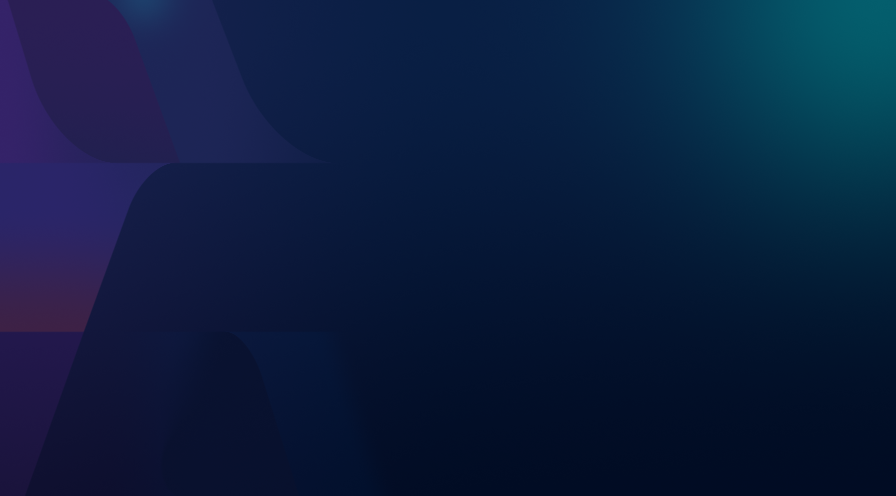
Write a WebGL 1 fragment shader that draws this background.

```glsl
precision highp float;

uniform vec2 u_resolution;

#define ROW_HEIGHT 0.3404
#define ROW_OFFSET 0.0118
#define GLOW_CENTER vec2(1.78, 1.0)
#define GLOW_COLOR vec3(-0.02, 0.25, 0.165)
#define NAVY vec3(0.035, 0.12, 0.265)
#define ABYSS vec3(0.004, 0.046, 0.138)
#define VIOLET vec3(0.205, 0.135, 0.41)
#define PLUM vec3(0.165, 0.12, 0.33)
#define INDIGO vec3(0.12, 0.15, 0.345)
#define EMBER vec3(0.24, 0.13, 0.27)
#define GRAIN 0.003

float hash(vec2 p) {
  vec3 q = fract(p.xyx * 0.1031);
  q += dot(q, q.yzx + 33.33);
  return fract((q.x + q.y) * q.z);
}

// Coverage left of a boundary, softened over one pixel
float leftOf(float edge, float x) {
  float pixel = 1.0 / u_resolution.y;
  return smoothstep(-pixel, pixel, edge - x);
}

// Quarter-round bend, from 0 at u = 0 to 1 at u = 1
float bend(float u) {
  u = clamp(u, 0.0, 1.0);
  return 1.0 - sqrt(1.0 - u * u);
}

// Slanted edge whose top or bottom end is rounded; t runs down the row
float bentTop(float start, float slant, float reach, float t) {
  return start + slant * t + reach * bend(1.0 - t / 0.27);
}

float bentBottom(float start, float slant, float reach, float t) {
  return start + slant * t + reach * bend((t - 0.5) / 0.5);
}

// Tilted navy depth, violet wash on the left and teal light at the upper right
vec3 backdrop(vec2 p) {
  float height = p.y - 0.12 * (p.x - 0.9);
  vec3 color = mix(ABYSS, NAVY, smoothstep(-0.1, 1.0, height));
  float wash = 1.0 - smoothstep(0.0, 0.95, p.x);
  color += vec3(0.07, 0.012, 0.05) * wash * (0.75 + 0.25 * p.y);
  vec2 d = p - GLOW_CENTER;
  return color + GLOW_COLOR * exp(-d.x * d.x / 0.16 - d.y * d.y / 0.18);
}

// Indigo band, plum leaf and violet corner
vec3 topRow(vec3 color, float x, float t) {
  float fade = 1.0 - smoothstep(0.4, 0.7, x);
  float band = leftOf(bentBottom(0.423, 0.131, 0.127, t), x);
  color = mix(color, INDIGO, band * (0.25 + 0.6 * fade));
  vec2 spark = vec2(x - 0.29, t * ROW_HEIGHT);
  color += vec3(0.0, 0.1, 0.08) * exp(-dot(spark, spark) / 0.004);
  float leaf = leftOf(bentTop(0.239, 0.124, -0.052, t), x);
  color = mix(color, mix(PLUM, vec3(0.13, 0.125, 0.31), t * t), leaf);
  float corner = leftOf(bentBottom(0.012, 0.103, 0.12, t), x);
  vec3 cornerColor = mix(VIOLET, vec3(0.15, 0.135, 0.36), smoothstep(0.0, 0.22, x));
  return mix(color, cornerColor, corner);
}

// Violet panel warming toward its lower edge
vec3 middleRow(vec3 color, float x, float t) {
  float panel = leftOf(bentTop(0.293, -0.124, 0.059, t), x);
  vec3 panelColor = mix(vec3(0.165, 0.145, 0.41), EMBER, smoothstep(0.25, 1.05, t));
  panelColor = mix(panelColor, INDIGO, 0.6 * smoothstep(0.1, 0.35, x) * (1.0 - t));
  return mix(color, panelColor, panel);
}

// Dim blue band around a dark leaf, with a violet foot at the left
vec3 bottomRow(vec3 color, float x, float t) {
  float slope = 0.106 * t;
  float bandEnd = 1.0 - smoothstep(0.63, 0.70, x - slope);
  color += vec3(-0.004, 0.014, 0.028) * bandEnd * smoothstep(0.2, 0.45, x);
  float leafLeft = 0.404 - slope + 0.09 * bend((t - 0.68) / 0.32);
  float leafRight = bentTop(0.5, 0.106, -0.045, t);
  float blur = mix(0.06, 0.004, smoothstep(0.3, 0.75, t));
  float leaf = leftOf(leafRight, x) * smoothstep(-blur, blur, x - leafLeft);
  color = mix(color, vec3(0.035, 0.065, 0.175), 0.75 * leaf);
  float foot = leftOf(0.169 - 0.122 * t, x);
  vec3 footColor = mix(vec3(0.135, 0.095, 0.3), vec3(0.1, 0.075, 0.23), t);
  return mix(color, footColor, foot);
}

void main() {
  vec2 p = gl_FragCoord.xy / u_resolution.y;
  float row = (1.0 - p.y + ROW_OFFSET) / ROW_HEIGHT;
  float soft = 1.0 / (u_resolution.y * ROW_HEIGHT);
  vec3 base = backdrop(p);

  // Stack the three rows
  vec3 color = topRow(base, p.x, clamp(row, 0.0, 1.0));
  vec3 middle = middleRow(base, p.x, clamp(row - 1.0, 0.0, 1.0));
  vec3 bottom = bottomRow(base, p.x, clamp(row - 2.0, 0.0, 1.0));
  color = mix(color, middle, smoothstep(-soft, soft, row - 1.0));
  color = mix(color, bottom, smoothstep(-soft, soft, row - 2.0));

  // Fine grain against banding
  color += GRAIN * (hash(gl_FragCoord.xy) - 0.5);
  gl_FragColor = vec4(clamp(color, 0.0, 1.0), 1.0);
}
```
